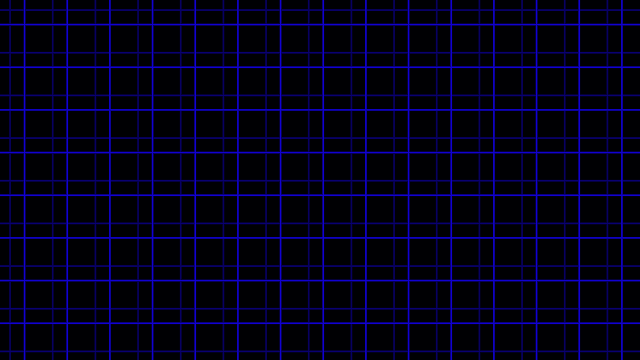
Write a WebGL 2 fragment shader that draws this pattern.

```glsl
#version 300 es
precision highp float;
// Dark plaid grid: every square tile holds one bright and one dim blue line
// along each axis. Lines are box-filtered distances to wrapped positions,
// and the tiles are anchored to the upper left corner of the canvas.

#define TILES_ACROSS 15.0
#define BRIGHT_POS 0.576
#define DIM_POS 0.236
#define LINE_WIDTH 0.039
#define BRIGHT_LEVEL 0.82
#define DIM_LEVEL_VERTICAL 0.38
#define DIM_LEVEL_HORIZONTAL 0.44
#define BACKGROUND vec3(0.0, 0.0, 0.01)
#define LINE_COLOUR vec3(0.08, 0.004, 1.0)

uniform vec2 u_resolution;
out vec4 fragColor;

// Coverage of the repeating line at `pos` on both axes, in tile units
vec2 lineCoverage(vec2 tilePos, float pos, float pixel) {
    vec2 dist = abs(fract(tilePos - pos + 0.5) - 0.5);
    return clamp((0.5 * LINE_WIDTH - dist) / pixel + 0.5, 0.0, 1.0)
         * min(1.0, LINE_WIDTH / pixel);
}

void main() {
    // Tile coordinates, with y running down from the upper edge
    float pixel = TILES_ACROSS / u_resolution.x;
    vec2 tilePos = vec2(gl_FragCoord.x, u_resolution.y - gl_FragCoord.y) * pixel;

    // x components are vertical lines, y components are horizontal lines
    vec2 bright = lineCoverage(tilePos, BRIGHT_POS, pixel) * BRIGHT_LEVEL;
    vec2 dim = lineCoverage(tilePos, DIM_POS, pixel)
             * vec2(DIM_LEVEL_VERTICAL, DIM_LEVEL_HORIZONTAL);

    // The stronger line wins at each crossing
    vec2 lines = max(bright, dim);
    float level = max(lines.x, lines.y);
    fragColor = vec4(mix(BACKGROUND, LINE_COLOUR, level), 1.0);
}
```
